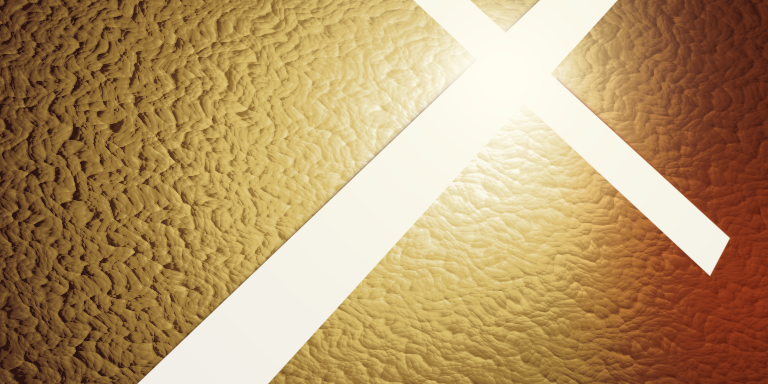
A WebGL 1 fragment shader for this background:

```glsl
precision highp float;
// Two tapering pale beams crossing over a hammered gold sheet, with a white glow at the junction.
// The beams are half-plane distances; the sheet is cellular relief lit from the glow,
// added to a broad brightness field and coloured through a brown-to-cream ramp.

uniform vec2 u_resolution;

// Layout, in canvas heights
const vec2 GLOW_CENTER = vec2(1.31, 0.80);
const vec2 SHEET_CENTER = vec2(0.97, 0.55);
const vec2 LEAK_CENTER = vec2(1.98, 0.24);
const float GLOW_RADIUS = 0.19;
const float HALO_RADIUS = 0.36;
const float SHEET_RADIUS = 0.87;

// Relief
const float COARSE_SCALE = 36.0;
const float FINE_SCALE = 82.0;
const float LIGHT_STEP = 0.22;
const float RIM_WIDTH = 0.0035;

// Colours
const vec3 SHADOW = vec3(0.17, 0.08, 0.06);
const vec3 BROWN = vec3(0.34, 0.20, 0.12);
const vec3 BRONZE = vec3(0.60, 0.46, 0.21);
const vec3 GOLD = vec3(0.84, 0.73, 0.41);
const vec3 PALE_GOLD = vec3(0.90, 0.84, 0.63);
const vec3 CREAM = vec3(0.98, 0.97, 0.91);
const vec3 BEAM_FAR = vec3(0.94, 0.93, 0.91);
const vec3 GLOW_WHITE = vec3(1.0, 0.99, 0.94);
const vec3 COPPER = vec3(0.62, 0.27, 0.12);
const vec3 LEAK = vec3(0.20, 0.05, 0.01);
const vec3 RED_TINT = vec3(1.12, 0.82, 0.76);

vec2 hash2(vec2 cell) {
  vec2 k = vec2(dot(cell, vec2(127.1, 311.7)), dot(cell, vec2(269.5, 183.3)));
  return fract(sin(k) * 43758.54);
}

// Rounded bump around each scattered cell point
float bumps(vec2 q) {
  vec2 cell = floor(q);
  float nearest = 2.0;
  for (int j = -1; j <= 1; j++) {
    for (int i = -1; i <= 1; i++) {
      vec2 c = cell + vec2(float(i), float(j));
      vec2 d = c + hash2(c) - q;
      nearest = min(nearest, dot(d, d));
    }
  }
  return 1.0 - nearest;
}

// Brightness of the slope facing direction toLight
float slope(vec2 q, vec2 toLight) {
  return (bumps(q) - bumps(q + toLight * LIGHT_STEP)) / LIGHT_STEP;
}

// Signed distance to the line a-b, positive on its left
float leftOf(vec2 p, vec2 a, vec2 b) {
  vec2 t = normalize(b - a);
  return dot(p - a, vec2(-t.y, t.x));
}

float falloff(vec2 p, vec2 center, float radius) {
  vec2 d = (p - center) / radius;
  return exp(-dot(d, d));
}

vec3 goldRamp(float tone) {
  vec3 c = mix(SHADOW, BROWN, smoothstep(0.0, 0.24, tone));
  c = mix(c, BRONZE, smoothstep(0.20, 0.47, tone));
  c = mix(c, GOLD, smoothstep(0.43, 0.70, tone));
  c = mix(c, PALE_GOLD, smoothstep(0.68, 0.87, tone));
  return mix(c, CREAM, smoothstep(0.84, 1.05, tone));
}

vec3 goldSheet(vec2 p) {
  // Stretched, wavy coordinates make the dents irregular
  vec2 q = mat2(0.78, 0.34, -0.30, 1.12) * p;
  q += 0.008 * sin(q.yx * vec2(47.0, 39.0) + 2.0 * sin(q * 23.0));
  vec2 toLight = normalize(GLOW_CENTER - p + vec2(0.001, 0.05));
  float coarse = slope(q * COARSE_SCALE, toLight);
  float fine = slope(q * FINE_SCALE + 17.0, toLight);

  // Broad light, darker towards the right
  float right = smoothstep(1.42, 1.92, p.x);
  float left = 1.0 - smoothstep(0.1, 1.0, p.x);
  float tone = 0.11 + 0.61 * falloff(p, SHEET_CENTER, SHEET_RADIUS);
  tone += 0.34 * falloff(p, GLOW_CENTER - vec2(0.0, 0.12), HALO_RADIUS);
  tone *= 1.0 - 0.38 * right;

  // Lit relief, with deep flecks on the left
  tone += coarse * mix(0.085, 0.06, right) + fine * mix(0.05, 0.035, right);
  tone -= 0.22 * left * smoothstep(0.35, 1.1, -coarse - 0.4 * fine);

  vec3 color = goldRamp(tone) * mix(vec3(1.0), RED_TINT, right);
  return color + LEAK * falloff(p, LEAK_CENTER, 0.35);
}

void main() {
  vec2 p = gl_FragCoord.xy / u_resolution.y;
  float soft = 0.8 / u_resolution.y;

  // Beam outlines
  float longUpper = leftOf(p, vec2(0.357, 0.0), vec2(1.406, 1.0));
  float longLower = leftOf(p, vec2(1.609, 1.0), vec2(0.698, 0.0));
  float armUpper = leftOf(p, vec2(1.224, 1.0), vec2(1.901, 0.380));
  float armLower = leftOf(p, vec2(1.849, 0.281), vec2(1.076, 1.0));
  float armEnd = leftOf(p, vec2(1.901, 0.380), vec2(1.849, 0.281));
  float longBeam = max(longUpper, longLower);
  float arm = max(max(armUpper, armLower), armEnd);
  float beams = 1.0 - smoothstep(-soft, soft, min(longBeam, arm));

  // Sheet, thin edge lines, then beams
  vec3 color = goldSheet(p);
  color = mix(color, BROWN, 0.65 * exp(-abs(longUpper) / RIM_WIDTH));
  float copperRim = exp(-abs(max(armUpper, armEnd)) / RIM_WIDTH);
  color = mix(color, COPPER, copperRim * step(1.45, p.x) * step(armLower, 0.0));
  vec3 beamColor = mix(BEAM_FAR, CREAM, falloff(p, GLOW_CENTER, 0.9));
  color = mix(color, beamColor, beams);

  // Glow over everything
  float glow = min(1.0, 1.1 * falloff(p, GLOW_CENTER, GLOW_RADIUS));
  glow = max(glow, 0.38 * falloff(p, GLOW_CENTER, HALO_RADIUS));
  gl_FragColor = vec4(mix(color, GLOW_WHITE, glow), 1.0);
}
```
